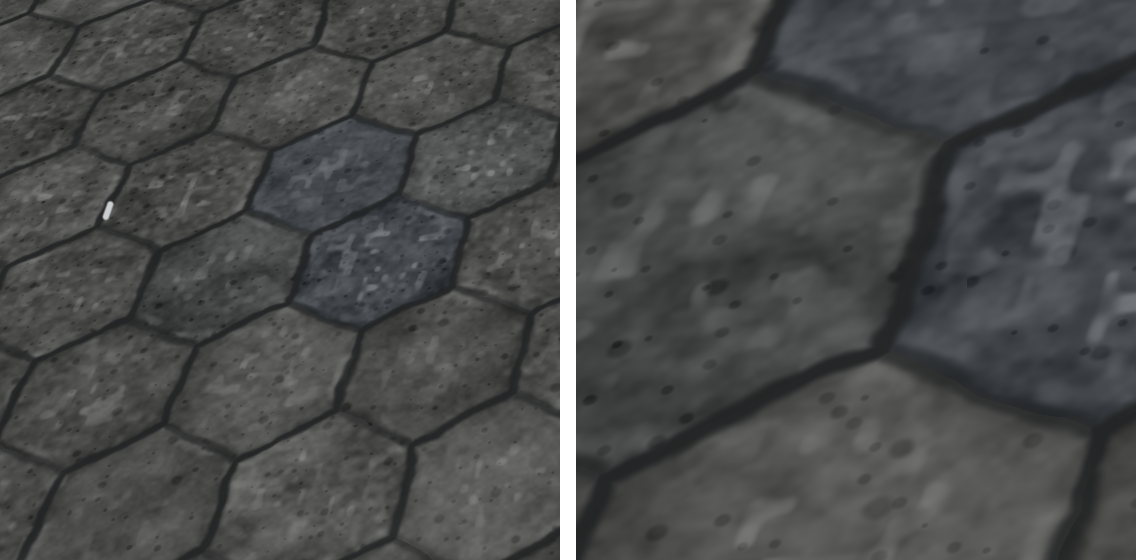
Left, the full canvas; right, a detail of the centre.
Write a Shadertoy shader that draws this texture.

```glsl
const vec3 JOINT = vec3(0.135, 0.142, 0.145);
const vec3 STONE = vec3(0.303, 0.304, 0.298);
const vec3 COOL_STONE = vec3(0.250, 0.267, 0.287);
const vec3 GLINT = vec3(0.80, 0.81, 0.82);
const vec2 HEX_STEP = vec2(1.0, 1.7320508);

float hash(vec2 p) {
    return fract(sin(dot(p, vec2(127.1, 311.7))) * 43758.5453);
}

float noise(vec2 p) {
    vec2 i = floor(p), f = fract(p);
    f = f * f * (3.0 - 2.0 * f);
    return mix(mix(hash(i), hash(i + vec2(1, 0)), f.x),
               mix(hash(i + vec2(0, 1)), hash(i + vec2(1, 1)), f.x), f.y);
}

float fbm(vec2 p) {
    float sum = 0.0, amp = 0.5;
    for (int i = 0; i < 4; i++) {
        sum += amp * noise(p);
        p = mat2(1.6, 1.2, -1.2, 1.6) * p + 7.3;
        amp *= 0.5;
    }
    return sum / 0.9375;
}

// Canvas to tilted ground plane, one unit between neighbouring tiles
vec2 groundPlane(vec2 uv) {
    mat3 view = mat3(0.2747, -0.0326, -0.010,
                     0.0397, 0.1323, -0.0726,
                     0.3971, 0.4922, 1.0);
    vec3 q = inverse(view) * vec3(uv.x, 1.0 - uv.y, 1.0);
    vec2 lattice = q.xy / q.z;
    return vec2(lattice.x + 0.5 * lattice.y, 0.8660254 * lattice.y);
}

// Offset from the centre of the nearest hexagon
vec2 hexLocal(vec2 p) {
    vec2 a = mod(p, HEX_STEP) - 0.5 * HEX_STEP;
    vec2 b = mod(p - 0.5 * HEX_STEP, HEX_STEP) - 0.5 * HEX_STEP;
    return dot(a, a) < dot(b, b) ? a : b;
}

// Distances to the three pairs of hexagon sides
vec3 sideDistances(vec2 v) {
    return 0.5 - abs(vec3(v.x, dot(v, vec2(0.5, 0.866)), dot(v, vec2(0.5, -0.866))));
}

float jointMask(vec3 sides, vec3 strength, float width) {
    vec3 m = strength * (1.0 - smoothstep(vec3(width * 0.25), vec3(width), sides));
    return max(m.x, max(m.y, m.z));
}

// Scattered round hollows, one at most per grid cell
float pits(vec2 p, float density) {
    vec2 id = floor(p);
    vec2 centre = 0.35 + 0.3 * vec2(hash(id + 3.1), hash(id + 8.7));
    float radius = mix(0.12, 0.33, hash(id + 5.3));
    float spot = 1.0 - smoothstep(radius * 0.4, radius, length(fract(p) - centre));
    return spot * step(hash(id), density);
}

float segment(vec2 p, vec2 a, vec2 b) {
    vec2 d = b - a;
    return length(p - a - d * clamp(dot(p - a, d) / dot(d, d), 0.0, 1.0));
}

vec3 stone(vec2 p, vec2 local, vec2 centre, vec2 id) {
    float worn = 1.0 - smoothstep(0.1, 0.5, length(local));
    float rough = 0.45 + 0.75 * hash(id + 2.9);
    float cool = 1.0 - smoothstep(0.5, 1.0, length(centre - vec2(0.75, -0.43)));
    vec3 col = mix(STONE, COOL_STONE, cool);

    // Tile tone, mottling and fine grain
    float tone = 0.045 * (hash(id) - 0.5) + 0.022 * (worn - 0.4);
    tone += 0.20 * (fbm(p * 4.0 + id * 3.7) - 0.5);
    tone += 0.085 * rough * (noise(p * 21.0) - 0.5);
    tone += 0.035 * (noise(p * 43.0) - 0.5);

    // Pale scuffs and dark hollows
    float scuff = smoothstep(0.6, 0.9, noise(p * vec2(17.0, 13.0) + 4.0));
    tone += 0.09 * rough * scuff * (0.25 + worn + 0.4 * cool);
    tone -= 0.075 * pits(p * 7.0 + id * 0.37, 0.22);
    tone -= 0.065 * pits(p * 14.0 + 2.6, 0.16 * rough + 0.12 * worn);
    return col + tone;
}

void mainImage(out vec4 fragColor, in vec2 fragCoord) {
    vec2 uv = fragCoord / iResolution.xy;
    vec2 p = groundPlane(uv);

    // Uneven tile outlines
    vec2 wobble = vec2(fbm(p * 5.0), fbm(p * 5.0 + 31.0)) - 0.5;
    vec2 q = p + 0.07 * wobble;
    vec2 local = hexLocal(q);
    vec2 centre = q - local;
    vec2 id = round(centre * 2.0 / HEX_STEP);
    vec3 sides = sideDistances(local);
    float edge = min(sides.x, min(sides.y, sides.z));

    vec3 col = stone(p, local, centre, id);
    col += 0.025 * (0.5 - uv.y) + 0.008 * (uv.x - 0.5);

    // Chipped pale rims and grime beside the joints
    float rim = smoothstep(0.02, 0.05, edge) * (1.0 - smoothstep(0.05, 0.10, edge));
    col += 0.075 * rim * smoothstep(0.55, 0.8, noise(p * 6.0 + 12.0));
    col *= 1.0 - 0.16 * (1.0 - smoothstep(0.0, 0.09, edge));

    // Joints, fainter along one direction
    float fill = noise(p * 3.5 + 19.0);
    vec3 strength = vec3(0.75 + 0.25 * fill, 0.8 + 0.2 * fill, 0.15 + 0.6 * fill);
    float width = mix(0.032, 0.048, noise(p * 6.0));
    col = mix(col, JOINT, jointMask(sides, strength, width));

    // Bright sliver caught in a joint
    float sliver = segment(uv, vec2(0.189, 0.613), vec2(0.197, 0.635));
    col = mix(col, GLINT, 1.0 - smoothstep(0.003, 0.008, sliver));

    fragColor = vec4(clamp(col, 0.0, 1.0), 1.0);
}
```
